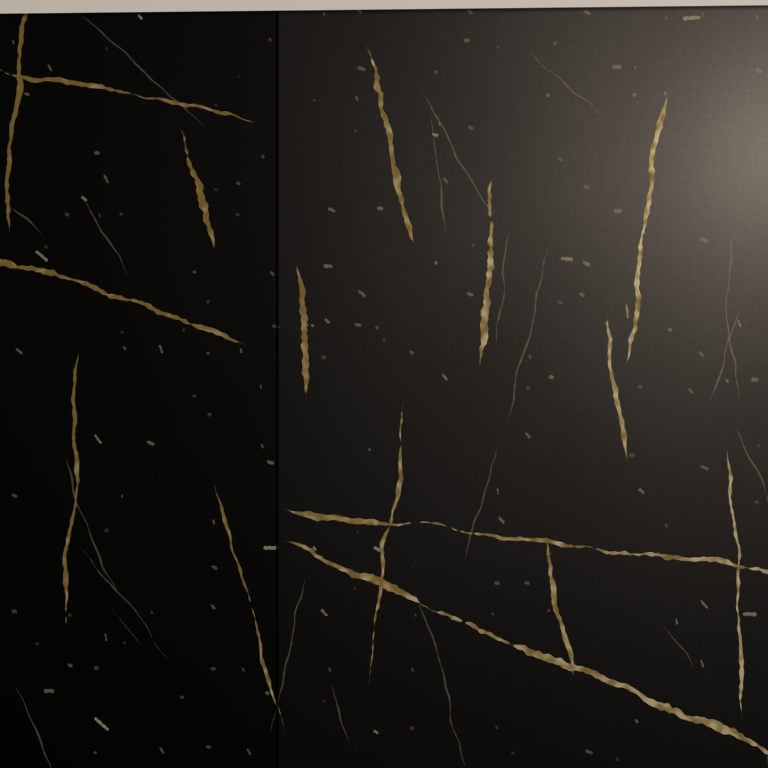
A WebGL 1 fragment shader for this texture:

```glsl
precision highp float;
// Polished black marble in two panels: ragged gold veins, pale hairlines and
// flecks, lit by a soft reflection at the right under a light wall strip.
// Veins are noise-warped line segments placed by hashed loops.
uniform vec2 u_resolution;

#define GLOW_CENTER vec2(1.02, 0.81)
#define GLOW_POWER 0.57
#define GLOW_FALLOFF 2.6
#define SEAM_X 0.361
#define WOBBLE 0.017
#define STEEP_VEINS 12
#define SHALLOW_VEINS 4
#define HAIRLINES 22
#define STONE_TINT vec3(1.0, 0.92, 0.83)
#define GOLD vec3(0.50, 0.39, 0.19)
#define CREAM vec3(0.74, 0.67, 0.50)
#define WALL vec3(0.75, 0.71, 0.66)

float hash(float n) { return fract(sin(n * 12.9898 + 4.1) * 43758.547); }

vec2 hash2(vec2 p) {
  vec2 k = vec2(dot(p, vec2(127.1, 311.7)), dot(p, vec2(269.5, 183.3)));
  return fract(sin(k) * 43758.547);
}

float corner(vec2 cell, vec2 offset) {
  return dot(hash2(cell) * 2.0 - 1.0, offset);
}

float gradientNoise(vec2 p) {
  vec2 i = floor(p), f = p - i, o = vec2(0.0, 1.0);
  vec2 u = f * f * f * (f * (f * 6.0 - 15.0) + 10.0);
  return mix(mix(corner(i, f), corner(i + o.yx, f - o.yx), u.x),
             mix(corner(i + o, f - o), corner(i + 1.0, f - 1.0), u.x), u.y);
}

float edgeWidth() { return max(0.0012, 0.8 / u_resolution.y); }

// Coverage of one wandering vein whose thickness swells and breaks.
float vein(vec2 p, vec2 start, float angle, float len, float width, float seed) {
  vec2 dir = vec2(cos(angle), sin(angle)), q = p - start;
  float along = dot(q, dir), across = dir.x * q.y - dir.y * q.x;
  if (along < 0.0 || along > len || abs(across) > 0.05) return 0.0;
  across += WOBBLE * (gradientNoise(vec2(along * 9.0, seed))
                    + 0.35 * gradientNoise(vec2(along * 34.0, seed + 7.0)));
  float taper = smoothstep(0.0, 0.05, along) * smoothstep(0.0, 0.05, len - along);
  float swell = 0.8 + 1.3 * gradientNoise(vec2(along * 20.0, seed + 3.0))
              + 0.9 * gradientNoise(p * 110.0);
  float thickness = width * taper * max(swell, 0.0);
  float body = 1.0 - smoothstep(-edgeWidth(), edgeWidth(), abs(across) - thickness);
  return body * smoothstep(0.0, 0.35, taper * swell);
}

// Short slanted dashes, one at most per grid cell.
float flecks(vec2 p, float cells, float chance) {
  vec2 cell = floor(p * cells), rnd = hash2(cell + 17.0), pick = hash2(cell + 53.0);
  vec2 q = (fract(p * cells) - 0.25 - 0.5 * rnd) / cells;
  float angle = -0.7 + 1.6 * (pick.y - 0.5);
  vec2 dir = vec2(cos(angle), sin(angle));
  float halfLength = 0.14 * rnd.x * rnd.y / cells;
  float d = length(q - dir * clamp(dot(q, dir), -halfLength, halfLength));
  d += 0.0015 * gradientNoise(p * 190.0);
  float cover = 1.0 - smoothstep(0.0, 2.0 * edgeWidth(), d - 0.0014 * pick.y);
  return cover * step(pick.x, chance) * (0.3 + 0.6 * rnd.y);
}

void main() {
  vec2 p = gl_FragCoord.xy / u_resolution.y;
  float leftPanel = 1.0 - smoothstep(-0.001, 0.001, p.x - SEAM_X);

  // Stone and reflected light
  vec2 toGlow = (p - GLOW_CENTER) * vec2(1.0, 1.1);
  float glow = GLOW_POWER * exp(-GLOW_FALLOFF * sqrt(dot(toGlow, toGlow) + 0.004));
  float light = (glow + 0.005) * mix(1.0, 0.6, leftPanel);
  light *= 1.0 + 0.10 * gradientNoise(p * 5.0) + 0.05 * gradientNoise(p * 150.0);
  vec3 color = STONE_TINT * light;

  // Steep gold veins, spread evenly across the width
  float gold = 0.0;
  for (int k = 0; k < STEEP_VEINS; k++) {
    float i = float(k), r = hash(i + 1.3);
    vec2 start = vec2((i + 0.2 + 0.6 * r) / float(STEEP_VEINS),
                      1.02 - 0.75 * fract(i * 0.618));
    float angle = -1.53 + 0.55 * (hash(i + 31.7) - 0.5);
    float len = 0.16 + 0.24 * hash(i + 62.1);
    gold = max(gold, vein(p, start, angle, len, 0.0022 + 0.0028 * r, i * 11.0 + 0.4));
  }

  // Shallow veins: short ones in the left panel, long ones in the right
  for (int k = 0; k < SHALLOW_VEINS; k++) {
    float i = float(k), right = mod(i, 2.0);
    vec2 start = vec2(mix(-0.05, SEAM_X, right), mix(0.92 - 0.12 * i, 0.36 - 0.022 * i, right));
    float angle = mix(-0.2 - 0.06 * i, 0.02 - 0.14 * i, right);
    float len = mix(0.40, 0.80, right);
    gold = max(gold, vein(p, start, angle, len, 0.0028 + 0.0006 * i, i * 13.0 + 90.4));
  }

  // Pale broken hairlines and flecks
  float pale = 0.0;
  for (int k = 0; k < HAIRLINES; k++) {
    float i = float(k);
    vec2 start = hash2(vec2(i, 8.0)) * vec2(1.05, 1.0);
    float angle = -1.35 + 1.3 * (hash(i + 5.5) - 0.5);
    float len = 0.08 + 0.2 * hash(i + 77.0);
    pale = max(pale, 0.45 * vein(p, start, angle, len, 0.0011, i * 9.0 + 200.4));
  }
  pale = max(pale, flecks(p, 13.0, 0.32));
  pale = max(pale, 0.7 * flecks(p + 0.37, 27.0, 0.16));

  float mineral = smoothstep(-0.3, 0.5, gradientNoise(p * 75.0) + 0.6 * (p.x - 0.6));
  vec3 veinColor = mix(GOLD, CREAM, mineral) * (0.85 + 0.6 * light);
  color = mix(color, CREAM * 0.85, pale * 0.8);
  color = mix(color, veinColor, gold * 0.92);

  // Panel joint and the wall strip above
  float joint = 1.0 - smoothstep(0.0006, 0.0028, abs(p.x - SEAM_X));
  color *= 1.0 - 0.85 * joint;
  float aboveEdge = p.y - 0.982 - 0.011 * p.x;
  color *= 1.0 - 0.5 * smoothstep(-0.007, 0.0, aboveEdge);
  vec3 wall = WALL * (0.96 + 0.08 * p.x);
  color = mix(color, wall, smoothstep(-edgeWidth(), edgeWidth(), aboveEdge));
  gl_FragColor = vec4(color, 1.0);
}
```
